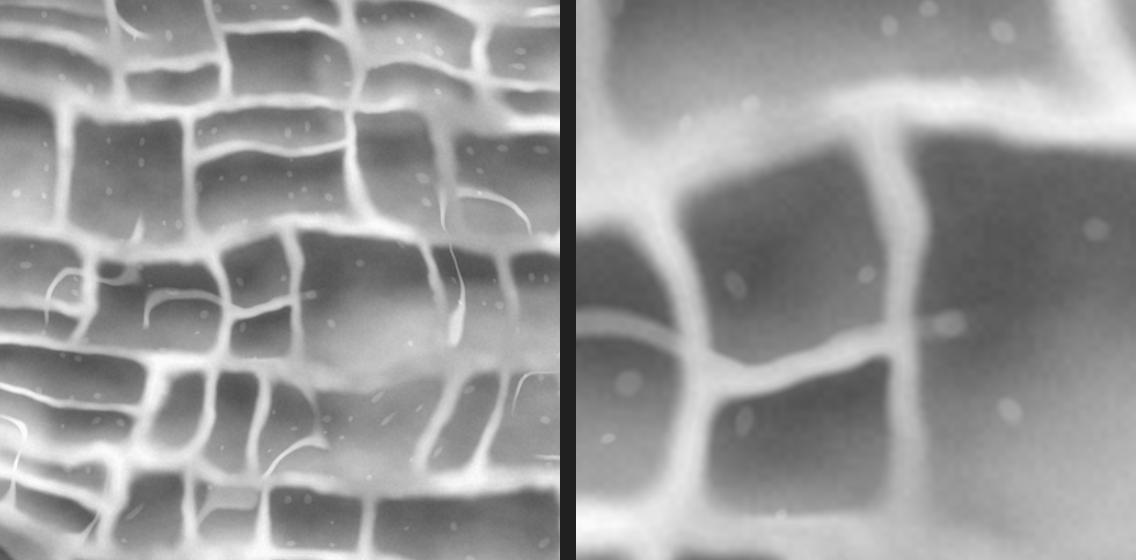
Left: the whole. Right: its middle third, enlarged.
A three.js fragment shader for this texture:

```glsl
// Electron micrograph of a cracked cell structure: pale walls around grey pits.
// Jittered rows are cut into jittered cells, some split again, all on warped
// coordinates; wall distance and depth in the pit then set the grey tone.
varying vec2 vUv;

const float ROWS = 5.0;
const float COLUMNS = 4.0;
const vec2 WALL_HALF_WIDTH = vec2(0.013, 0.016);

float hash(vec2 p) {
  vec3 q = fract(vec3(p.xyx) * 0.1031);
  q += dot(q, q.yzx + 33.33);
  return fract((q.x + q.y) * q.z);
}

float noise(vec2 p) {
  vec2 i = floor(p);
  vec2 f = fract(p);
  f = f * f * f * (f * (f * 6.0 - 15.0) + 10.0);
  float low = mix(hash(i), hash(i + vec2(1.0, 0.0)), f.x);
  float high = mix(hash(i + vec2(0.0, 1.0)), hash(i + 1.0), f.x);
  return mix(low, high, f.y);
}

float fbm(vec2 p) {
  float sum = 0.0;
  float weight = 0.53;
  for (int octave = 0; octave < 4; octave++) {
    sum += weight * noise(p);
    p = mat2(1.6, 1.2, -1.2, 1.6) * p + 7.3;
    weight *= 0.5;
  }
  return sum;
}

// Signed vector noise used to bend the walls
vec2 wobble(vec2 p) {
  return vec2(noise(p + 11.7), noise(p + 47.2)) - 0.5;
}

float smoothMin(float a, float b, float k) {
  float h = max(k - abs(a - b), 0.0) / k;
  return min(a, b) - h * h * k * 0.25;
}

float wallAt(float index, float seed, float jitter) {
  return index + jitter * (hash(vec2(index, seed)) - 0.5);
}

// Slot of a jittered 1D division: index, lower wall, upper wall
vec3 findSlot(float x, float seed, float jitter) {
  float i = floor(x);
  i += step(wallAt(i + 1.0, seed, jitter), x) - step(x, wallAt(i, seed, jitter));
  return vec3(i, wallAt(i, seed, jitter), wallAt(i + 1.0, seed, jitter));
}

// Distance to the nearest wall in wall widths, height in the pit, pit tone
vec3 pitCell(vec2 p, float thickness) {
  vec3 row = findSlot(p.y * ROWS, 3.0, 0.5);
  float shift = 4.0 * hash(vec2(row.x, 19.0));
  vec3 column = findSlot(p.x * COLUMNS + shift, row.x * 7.0 + 1.0, 0.7);
  vec2 lo = vec2((column.y - shift) / COLUMNS, row.y / ROWS);
  vec2 hi = vec2((column.z - shift) / COLUMNS, row.z / ROWS);
  vec2 id = vec2(column.x, row.x);

  vec2 gap = min(p - lo, hi - p) / (WALL_HALF_WIDTH * thickness);
  float d = smoothMin(gap.x, gap.y, 1.6);

  // Thinner wall splitting some of the cells
  float kind = hash(id + 31.0);
  vec2 cut = mix(lo, hi, 0.35 + 0.3 * hash(id + 53.0));
  vec2 side = step(cut, p);
  vec2 cutGap = abs(p - cut) / (0.65 * WALL_HALF_WIDTH * thickness);
  if (kind < 0.5) {
    d = smoothMin(d, cutGap.y, 1.6);
    lo.y = mix(lo.y, cut.y, side.y);
    hi.y = mix(cut.y, hi.y, side.y);
    id += 0.37 * side.y;
  } else if (kind < 0.68) {
    d = smoothMin(d, cutGap.x, 1.6);
    id += 0.61 * side.x;
  }
  return vec3(max(d, 0.0), (p.y - lo.y) / (hi.y - lo.y), hash(id * 3.1 + 71.0));
}

// Sparse soft pale specks
float specks(vec2 p, float scale) {
  vec2 id = floor(p * scale);
  vec2 center = 0.3 + 0.4 * vec2(hash(id + 5.0), hash(id + 9.0));
  float radius = 0.12 + 0.16 * hash(id + 21.0);
  float spot = 1.0 - smoothstep(radius * 0.4, radius, length(fract(p * scale) - center));
  return spot * step(0.7, hash(id + 37.0));
}

void main() {
  vec2 p = vUv + vec2(0.0, 0.05 * vUv.x);
  vec2 bent = p + vec2(0.12, 0.085) * wobble(p * 3.0)
    + 0.035 * wobble(p * 9.0) + 0.006 * wobble(p * 38.0);

  float thickness = 0.55 + 0.95 * noise(p * 6.0 + 3.0);
  vec3 cell = pitCell(bent, thickness);

  // Pits: dark under the upper wall, paler on the lower slope
  float pit = mix(0.61, 0.35, smoothstep(0.0, 0.85, cell.y));
  pit += 0.10 * (cell.z - 0.5) + 0.26 * (fbm(p * vec2(7.0, 10.0)) - 0.5);
  pit += 0.17 * smoothstep(0.55, 0.8, noise(p * 4.5 + 61.0));
  pit += 0.09 * specks(bent, 24.0);

  // Loose curved fibres inside the pits
  float fibre = 1.0 - smoothstep(0.01, 0.05, abs(noise(bent * 7.0 + 23.0) - 0.5));
  pit += 0.24 * fibre * smoothstep(0.55, 0.7, noise(p * 6.0 + 83.0));

  // Walls: bright core with a soft glow
  float wallTone = mix(0.67, 1.0, smoothstep(0.2, 0.85, fbm(p * 6.0 + 41.0)));
  float core = 1.0 - smoothstep(0.4, 1.5, cell.x);
  float cover = 0.65 * core + 0.35 * exp(-0.75 * cell.x);
  float tone = mix(max(pit, 0.31), wallTone, cover);

  tone += 0.025 * (noise(p * 230.0) - 0.5);
  gl_FragColor = vec4(vec3(clamp(tone, 0.0, 0.98)), 1.0);
}
```
